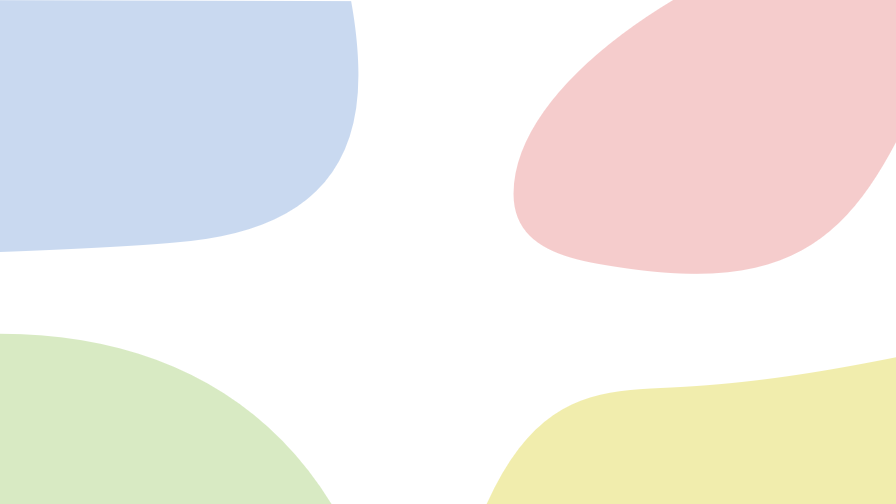
Give the GLSL for this background, as a Shadertoy shader.

```glsl
// Four soft pastel blobs reaching in from the corners of a white page.
// Each outline is a closed path of cubic curves, flattened into short edges
// that build a signed distance, which is then filled with a smooth rim.

const vec2 PAGE = vec2(16.0, 9.0);   // canvas size in drawing units
const int CURVE_STEPS = 20;

const vec3 WHITE  = vec3(1.0);
const vec3 BLUE   = vec3(0.788, 0.851, 0.941);
const vec3 PINK   = vec3(0.961, 0.800, 0.800);
const vec3 GREEN  = vec3(0.847, 0.918, 0.765);
const vec3 YELLOW = vec3(0.945, 0.929, 0.678);

// Path state: sampled point, pen position, squared distance and side
struct Path { vec2 point; vec2 pen; float dist2; float side; };

Path moveTo(vec2 point, vec2 start) {
    return Path(point, start, 1e6, 1.0);
}

void lineTo(inout Path path, vec2 end) {
    vec2 edge = end - path.pen;
    vec2 offset = path.point - path.pen;
    float along = clamp(dot(offset, edge) / max(dot(edge, edge), 1e-9), 0.0, 1.0);
    vec2 gap = offset - edge * along;
    path.dist2 = min(path.dist2, dot(gap, gap));

    // Flip the side whenever a horizontal ray crosses this edge
    bool above = path.point.y >= path.pen.y;
    bool below = path.point.y < end.y;
    bool turn = edge.x * offset.y > edge.y * offset.x;
    if (above == below && above == turn) path.side = -path.side;
    path.pen = end;
}

vec2 cubic(vec2 a, vec2 b, vec2 c, vec2 d, float t) {
    float s = 1.0 - t;
    return s * s * s * a + 3.0 * s * t * (s * b + t * c) + t * t * t * d;
}

void curveTo(inout Path path, vec2 b, vec2 c, vec2 d) {
    vec2 a = path.pen;
    for (int i = 1; i <= CURVE_STEPS; i++) {
        lineTo(path, cubic(a, b, c, d, float(i) / float(CURVE_STEPS)));
    }
}

float signedDistance(Path path) {
    return path.side * sqrt(path.dist2);
}

// Upper left, with a hairline of page above it
float blueBlob(vec2 p) {
    Path path = moveTo(p, vec2(6.27, 8.98));
    curveTo(path, vec2(6.35, 8.54), vec2(6.40, 8.08), vec2(6.40, 7.65));
    curveTo(path, vec2(6.40, 5.58), vec2(5.04, 4.82), vec2(3.13, 4.67));
    curveTo(path, vec2(2.40, 4.60), vec2(0.83, 4.53), vec2(0.0, 4.50));
    lineTo(path, vec2(-1.0, 4.46));
    lineTo(path, vec2(-1.0, 9.0));
    lineTo(path, vec2(6.27, 8.98));
    return signedDistance(path);
}

// Upper right
float pinkBlob(vec2 p) {
    Path path = moveTo(p, vec2(12.02, 9.0));
    curveTo(path, vec2(10.42, 8.04), vec2(9.17, 6.77), vec2(9.17, 5.54));
    curveTo(path, vec2(9.17, 4.73), vec2(9.83, 4.44), vec2(10.67, 4.29));
    curveTo(path, vec2(11.25, 4.19), vec2(11.83, 4.11), vec2(12.44, 4.11));
    curveTo(path, vec2(14.38, 4.11), vec2(15.25, 5.04), vec2(16.0, 6.46));
    lineTo(path, vec2(17.0, 8.35));
    lineTo(path, vec2(17.0, 10.0));
    lineTo(path, vec2(13.69, 10.0));
    lineTo(path, vec2(12.02, 9.0));
    return signedDistance(path);
}

// Lower left
float greenBlob(vec2 p) {
    Path path = moveTo(p, vec2(0.0, 3.04));
    curveTo(path, vec2(2.50, 3.04), vec2(4.63, 2.10), vec2(5.92, 0.0));
    lineTo(path, vec2(6.53, -1.0));
    lineTo(path, vec2(-1.0, -1.0));
    lineTo(path, vec2(-1.0, 3.04));
    lineTo(path, vec2(0.0, 3.04));
    return signedDistance(path);
}

// Lower right
float yellowBlob(vec2 p) {
    Path path = moveTo(p, vec2(8.69, 0.0));
    curveTo(path, vec2(9.60, 2.02), vec2(10.73, 2.02), vec2(11.98, 2.08));
    curveTo(path, vec2(13.44, 2.15), vec2(14.69, 2.36), vec2(16.0, 2.62));
    lineTo(path, vec2(17.0, 2.82));
    lineTo(path, vec2(17.0, -1.0));
    lineTo(path, vec2(8.24, -1.0));
    lineTo(path, vec2(8.69, 0.0));
    return signedDistance(path);
}

vec3 fill(vec3 base, vec3 paint, float dist, float pixel) {
    return mix(base, paint, clamp(0.5 - dist / pixel, 0.0, 1.0));
}

void mainImage(out vec4 fragColor, in vec2 fragCoord) {
    vec2 p = fragCoord / iResolution.xy * PAGE;
    float pixel = PAGE.y / iResolution.y;

    vec3 color = fill(WHITE, BLUE, blueBlob(p), pixel);
    color = fill(color, PINK, pinkBlob(p), pixel);
    color = fill(color, GREEN, greenBlob(p), pixel);
    color = fill(color, YELLOW, yellowBlob(p), pixel);
    fragColor = vec4(color, 1.0);
}
```
